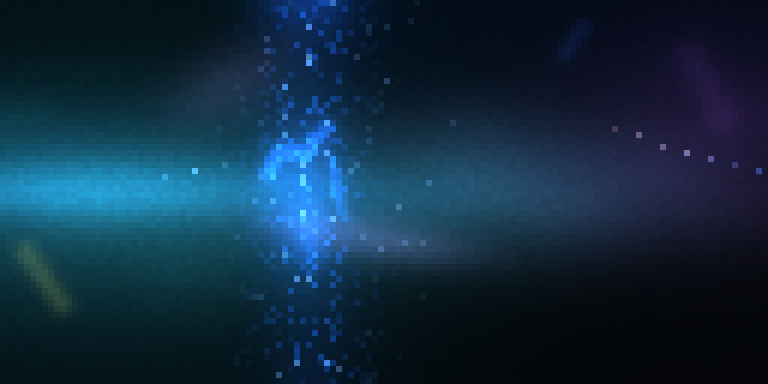
Give the GLSL for this background, as a Shadertoy shader.

```glsl
// Mosaic night sky: a teal light beam, a sparkling blue column and violet haze.

const float ROWS = 64.0; // mosaic cells per canvas height

const vec3 TEAL   = vec3(0.07, 0.25, 0.29);
const vec3 CYAN   = vec3(0.05, 0.24, 0.36);
const vec3 BLUE   = vec3(0.10, 0.36, 0.95);
const vec3 PALE   = vec3(0.42, 0.62, 0.82);
const vec3 SLATE  = vec3(0.09, 0.13, 0.20);
const vec3 VIOLET = vec3(0.10, 0.05, 0.15);
const vec3 MAUVE  = vec3(0.18, 0.15, 0.26);
const vec3 OLIVE  = vec3(0.15, 0.13, 0.04);

float hash(vec2 p) {
    return fract(sin(dot(p, vec2(127.1, 311.7))) * 43758.5453);
}

float noise(vec2 p) {
    vec2 i = floor(p), f = fract(p);
    f = f * f * (3.0 - 2.0 * f);
    return mix(mix(hash(i), hash(i + vec2(1, 0)), f.x),
               mix(hash(i + vec2(0, 1)), hash(i + vec2(1, 1)), f.x), f.y);
}

// Soft elliptical spot, rotated by angle
float glow(vec2 p, vec2 center, vec2 size, float angle) {
    float c = cos(angle), s = sin(angle);
    vec2 d = mat2(c, -s, s, c) * (p - center) / size;
    return exp(-dot(d, d));
}

// Soft line from a to b
float streak(vec2 p, vec2 a, vec2 b, float width) {
    vec2 d = b - a;
    float t = clamp(dot(p - a, d) / dot(d, d), 0.0, 1.0);
    float dist = length(p - a - d * t) / width;
    return exp(-dist * dist);
}

// One lit mosaic cell containing the given point
float cellDot(vec2 cell, vec2 center) {
    vec2 d = abs(cell - floor(center * ROWS));
    return 1.0 - step(0.5, max(d.x, d.y));
}

vec3 haze(vec2 p) {
    float cloud = 0.85 + 0.3 * noise(p * vec2(4.0, 7.0));
    vec3 col = mix(vec3(0.01, 0.07, 0.09), vec3(0.01, 0.02, 0.03),
                   smoothstep(0.3, 1.7, p.x));
    col += vec3(0.0, 0.015, 0.05) * smoothstep(0.4, 1.0, p.y) * smoothstep(0.4, 1.2, p.x);

    // Teal beam: wide body and bright core
    col += TEAL * cloud * glow(p, vec2(0.25, 0.46), vec2(0.85, 0.25), 0.0);
    col += CYAN * glow(p, vec2(0.25, 0.50), vec2(0.62, 0.075), 0.0);
    col += CYAN * 0.3 * glow(p, vec2(0.05, 0.58), vec2(0.6, 0.16), 0.0);
    col += TEAL * 0.45 * glow(p, vec2(1.18, 0.48), vec2(0.35, 0.14), 0.0);

    // Slate and violet clouds
    col += SLATE * cloud * glow(p, vec2(1.38, 0.53), vec2(0.5, 0.17), -0.1);
    col += VIOLET * cloud * glow(p, vec2(1.85, 0.63), vec2(0.38, 0.26), 0.0);
    col += MAUVE * 0.55 * glow(p, vec2(0.60, 0.78), vec2(0.17, 0.09), 0.5);
    col += MAUVE * 0.9 * glow(p, vec2(0.96, 0.38), vec2(0.25, 0.055), -0.15);

    // Thin faint wisps
    col += OLIVE * streak(p, vec2(0.07, 0.34), vec2(0.16, 0.21), 0.03);
    col += BLUE * 0.12 * streak(p, vec2(1.47, 0.86), vec2(1.52, 0.93), 0.025);
    col += VIOLET * 0.5 * streak(p, vec2(1.80, 0.85), vec2(1.88, 0.70), 0.05);
    return col;
}

vec3 column(vec2 p, vec2 cell) {
    float band = glow(p, vec2(0.81, p.y), vec2(0.12, 1.0), 0.0);
    float seed = hash(cell);
    vec3 col = BLUE * 0.12 * band;
    col += BLUE * 0.38 * glow(p, vec2(0.78, 0.49), vec2(0.10, 0.17), 0.0);
    col += BLUE * 0.30 * glow(p, vec2(0.80, 1.02), vec2(0.13, 0.10), 0.0);

    // Scattered blue cells and rare pale sparks
    col += BLUE * 0.4 * band * smoothstep(0.72, 1.0, seed);
    col += PALE * 0.55 * band * step(0.97, hash(cell + 17.0));

    // Bright broken ring with a hook and a tail
    float ring = streak(p, vec2(0.70, 0.55), vec2(0.73, 0.61), 0.022);
    ring = max(ring, streak(p, vec2(0.73, 0.61), vec2(0.79, 0.60), 0.022));
    ring = max(ring, streak(p, vec2(0.79, 0.60), vec2(0.85, 0.67), 0.020));
    ring = max(ring, 0.6 * streak(p, vec2(0.865, 0.58), vec2(0.89, 0.45), 0.014));
    ring = max(ring, 0.5 * streak(p, vec2(0.80, 0.41), vec2(0.81, 0.34), 0.035));
    return col + BLUE * ring * (0.45 + 0.3 * seed);
}

vec3 sparks(vec2 p, vec2 cell) {
    vec3 col = vec3(0.0);
    // Descending chain on the right, shifting from warm to blue
    for (int i = 0; i < 7; i++) {
        float t = float(i) / 6.0;
        vec3 tint = mix(vec3(0.40, 0.28, 0.22), vec3(0.12, 0.22, 0.42), t);
        float power = 0.4 + 0.6 * hash(vec2(float(i), 3.0)) + 0.8 * exp(-50.0 * (t - 0.5) * (t - 0.5));
        col += tint * power * cellDot(cell, vec2(1.607 + 0.367 * t, 0.659 - 0.107 * t));
    }
    // Rising chain on the left
    for (int i = 0; i < 3; i++) {
        float t = float(i);
        float power = 0.15 + 0.4 * exp(-2.0 * (t - 1.0) * (t - 1.0));
        col += PALE * power * cellDot(cell, vec2(0.435 + 0.078 * t, 0.537 + 0.017 * t));
    }
    // Sparse stray points around the column
    float stray = step(0.992, hash(cell + 41.0));
    return col + PALE * 0.4 * stray * glow(p, vec2(0.92, 0.6), vec2(0.25, 0.35), 0.0);
}

void mainImage(out vec4 fragColor, in vec2 fragCoord) {
    vec2 cell = floor(fragCoord / iResolution.y * ROWS);
    vec2 p = (cell + 0.5) / ROWS;
    vec3 col = haze(p) + column(p, cell) + sparks(p, cell);
    col *= 0.96 + 0.08 * hash(cell + 5.0);
    fragColor = vec4(clamp(col, 0.0, 1.0), 1.0);
}
```
